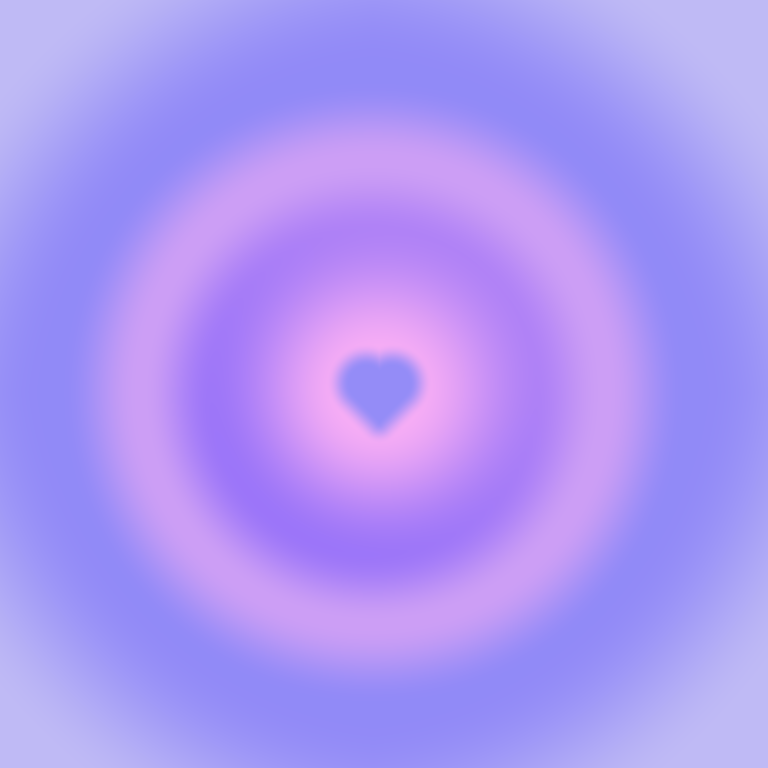
Write a Shadertoy shader that draws this background.

```glsl
// Soft concentric aura: a pink core, violet gap, lilac ring and blue halo
// fading to pale corners, with a small blurred heart at the centre.
// Colours are blended along the radius; the heart is a rounded distance field.

// Signed distance to a heart whose tip sits at the origin, about 1.1 tall
float heartDistance(vec2 p) {
    p.x = abs(p.x);
    if (p.x + p.y > 1.0) return length(p - vec2(0.25, 0.75)) - sqrt(2.0) / 4.0;
    vec2 toNotch = p - vec2(0.0, 1.0);
    vec2 toSide = p - 0.5 * max(p.x + p.y, 0.0);
    return sqrt(min(dot(toNotch, toNotch), dot(toSide, toSide))) * sign(p.x - p.y);
}

void mainImage(out vec4 fragColor, in vec2 fragCoord) {
    vec2 uv = (fragCoord - 0.5 * iResolution.xy) / min(iResolution.x, iResolution.y) + 0.5;
    vec2 ringOffset = uv - vec2(0.486, 0.489);
    float ringRadius = length(ringOffset);
    float coreRadius = length(uv - vec2(0.493, 0.492));

    vec3 pink = vec3(0.97, 0.68, 0.96);
    vec3 lilac = vec3(0.80, 0.62, 0.96);
    vec3 blue = vec3(0.57, 0.54, 0.97);
    vec3 pale = vec3(0.75, 0.73, 0.96);

    // Violet is deeper towards the lower left
    float slant = smoothstep(-0.22, 0.22, dot(ringOffset, vec2(0.6, 0.8)));
    vec3 violet = mix(vec3(0.61, 0.46, 0.975), vec3(0.69, 0.51, 0.965), slant);

    // Core and rings, from the inside out
    vec3 color = mix(pink, violet, smoothstep(0.04, 0.215, coreRadius));
    color = mix(color, lilac, smoothstep(0.21, 0.30, ringRadius));
    color = mix(color, blue, smoothstep(0.305, 0.405, ringRadius));

    // Pale corners, pulled outwards along the diagonals
    float cornerReach = ringRadius + 0.25 * abs(ringOffset.x * ringOffset.y);
    color = mix(color, pale, smoothstep(0.43, 0.68, cornerReach));

    // Blurred heart with a rounded tip
    float heart = 0.068 * heartDistance((uv - vec2(0.494, 0.450)) / 0.068) - 0.013;
    color = mix(color, vec3(0.58, 0.55, 0.97), 1.0 - smoothstep(-0.015, 0.015, heart));

    fragColor = vec4(color, 1.0);
}
```
